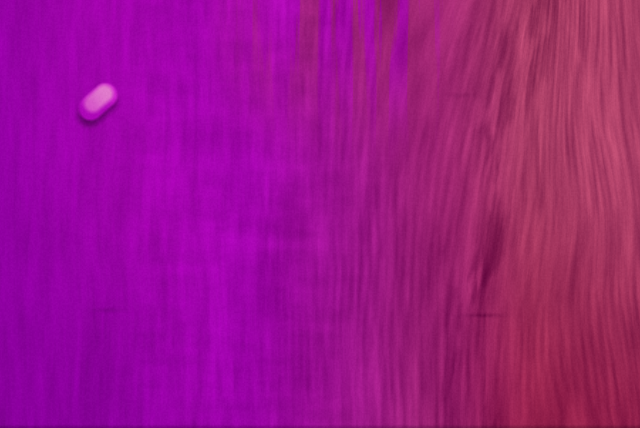
A Shadertoy shader for this texture:

```glsl
#define VIOLET vec3(0.63, 0.015, 0.67)
#define INDIGO vec3(0.535, 0.00, 0.61)
#define MAGENTA vec3(0.60, 0.07, 0.54)
#define PLUM vec3(0.60, 0.125, 0.43)
#define ROSE vec3(0.67, 0.245, 0.40)
#define WINE vec3(0.56, 0.11, 0.28)
#define GRAIN_DEPTH 0.20
#define MARK_DEPTH 0.70
#define PILL_CENTER vec2(0.230, 0.762)
#define PILL_ANGLE 0.72

float hash(vec2 p) {
    vec3 q = fract(vec3(p.xyx) * 0.1031);
    q += dot(q, q.yzx + 33.33);
    return fract((q.x + q.y) * q.z);
}

float noise(vec2 p) {
    vec2 i = floor(p), f = fract(p);
    f = f * f * (3.0 - 2.0 * f);
    return mix(mix(hash(i), hash(i + vec2(1, 0)), f.x),
               mix(hash(i + vec2(0, 1)), hash(i + vec2(1, 1)), f.x), f.y);
}

float fbm(vec2 p) {
    float sum = 0.0, amp = 0.5;
    for (int i = 0; i < 4; i++) {
        sum += amp * noise(p);
        p = p * 2.03 + 17.0;
        amp *= 0.5;
    }
    return sum / 0.9375;
}

float bell(float x, float width) {
    x /= width;
    return exp(-x * x);
}

float blob(vec2 p, vec2 center, vec2 radius) {
    vec2 d = (p - center) / radius;
    return exp(-dot(d, d));
}

float capsule(vec2 p, float halfLength, float radius) {
    p.x -= clamp(p.x, -halfLength, halfLength);
    return length(p) - radius;
}

// Coloured light spilling from violet on the left to rose on the right
vec3 lighting(vec2 uv, float streak) {
    float x = uv.x + 0.012 * (fbm(uv * vec2(22.0, 4.0)) - 0.5);
    vec3 left = mix(INDIGO, VIOLET, smoothstep(-0.12, 0.27, x + 0.14 * (uv.y - 0.5)));
    left = mix(left, INDIGO, 0.6 * smoothstep(0.55, 0.0, uv.y) * smoothstep(0.55, 0.1, x));
    vec3 right = mix(WINE, ROSE, smoothstep(-0.05, 0.75, uv.y + 0.5 * (x - 0.8)));
    vec3 col = mix(left, MAGENTA, smoothstep(0.37, 0.56, x));
    col = mix(col, PLUM, smoothstep(0.51, 0.70, x));
    col = mix(col, right, smoothstep(0.66, 0.85, x));
    // Saturated vertical bands hanging from the top edge
    float topFade = smoothstep(0.58, 0.98, uv.y);
    float band = smoothstep(0.30, 0.44, x) * smoothstep(0.74, 0.60, x);
    col = mix(col, mix(PLUM, ROSE, 0.45), 0.55 * band * topFade);
    float reach = streak + 0.14 * topFade - 0.9 * max(x - 0.55, 0.0);
    float violetBand = smoothstep(0.52, 0.66, reach);
    return mix(col, VIOLET * 1.04, 0.85 * violetBand * band * topFade);
}

// Fibres leaning and arching on the right half
float woodGrain(vec2 p) {
    float arch = smoothstep(0.75, 1.5, p.x);
    float lean = bell(p.x - 1.12, 0.22) * 0.13 * p.y * p.y;
    float bend = 0.12 * smoothstep(1.2, 1.5, p.x) * (p.y - 0.4);
    float wobble = 0.03 * (noise(p * vec2(5.0, 4.0)) - 0.5);
    vec2 q = vec2(p.x - lean + bend + wobble * (0.4 + arch), p.y);
    float coarse = fbm(q * vec2(24.0, 3.0)) - 0.5;
    float fine = fbm(q * vec2(72.0, 9.0) + 9.0) - 0.5;
    float ridges = sin(330.0 * q.x + 6.0 * noise(q * vec2(14.0, 5.0)));
    ridges *= noise(q * vec2(10.0, 6.0) + 40.0) * smoothstep(0.5, 0.85, p.x);
    return 0.65 * coarse + 0.85 * fine + 0.13 * ridges;
}

// Stains, cross ripples, dark flecks and a pale curved vein
float woodMarks(vec2 p) {
    float ripple = fbm(p * vec2(14.0, 38.0) + 3.0) - 0.5;
    float m = 0.15 * ripple * smoothstep(0.15, 0.4, p.x) * smoothstep(1.0, 0.7, p.x);
    m += 0.10 * blob(p, vec2(0.68, 0.43), vec2(0.11, 0.018));
    m += 0.07 * blob(p, vec2(0.52, 0.62), vec2(0.14, 0.025));
    m -= 0.08 * blob(p, vec2(0.68, 0.50), vec2(0.035, 0.08));
    m -= 0.10 * blob(p, vec2(0.25, 0.15), vec2(0.055, 0.30));
    m -= 0.08 * blob(p, vec2(0.70, 0.18), vec2(0.06, 0.16));
    // Broken dark flecks drifting right as they rise
    float drift = 1.10 + 0.14 * p.y * p.y + 0.05 * (noise(p * vec2(2.0, 7.0)) - 0.5);
    float flecks = smoothstep(0.48, 0.72, fbm((p - vec2(0.15 * p.y, 0.0)) * vec2(26.0, 7.0) + 21.0));
    m -= 0.26 * flecks * bell(p.x - drift, 0.08);
    m -= 0.09 * blob(p, vec2(1.155, 0.34), vec2(0.022, 0.13));
    m -= 0.20 * blob(p, vec2(1.135, 0.263), vec2(0.045, 0.005));
    m -= 0.14 * blob(p, vec2(0.255, 0.275), vec2(0.035, 0.006));
    m -= 0.10 * blob(p, vec2(1.08, 0.777), vec2(0.03, 0.006));
    m -= 0.07 * blob(p, vec2(1.43, 0.20), vec2(0.10, 0.05));
    float veinX = 1.31 + 0.24 * pow(max(1.0 - p.y, 0.0), 0.8);
    float vein = bell(p.x - veinX, 0.012) * smoothstep(0.3, 0.6, p.y);
    return m + 0.16 * vein * noise(p * vec2(70.0, 30.0));
}

vec3 addPill(vec3 col, vec2 p) {
    float c = cos(PILL_ANGLE), s = sin(PILL_ANGLE);
    vec2 q = mat2(c, -s, s, c) * (p - PILL_CENTER);
    float shadow = capsule(q + vec2(0.011, 0.010), 0.024, 0.024);
    col *= 1.0 - 0.4 * smoothstep(0.016, -0.012, shadow);
    float body = capsule(q, 0.023, 0.028);
    vec3 side = mix(vec3(0.68, 0.03, 0.72), vec3(0.80, 0.12, 0.80), smoothstep(-0.03, 0.03, q.x + q.y));
    col = mix(col, side, smoothstep(0.005, -0.005, body));
    float face = capsule(q - vec2(0.006, 0.005), 0.018, 0.020);
    vec3 faceColor = mix(vec3(0.83, 0.32, 0.78), vec3(0.88, 0.48, 0.80), smoothstep(-0.03, 0.03, q.x));
    return mix(col, faceColor, smoothstep(0.008, -0.008, face));
}

void mainImage(out vec4 fragColor, in vec2 fragCoord) {
    vec2 uv = fragCoord / iResolution.xy;
    vec2 p = vec2(uv.x * 1.5, uv.y);
    float streak = fbm(vec2(p.x * 38.0, p.y * 1.5) + 5.0);
    float contrast = GRAIN_DEPTH * mix(0.7, 1.3, smoothstep(0.2, 0.8, uv.x));
    float tone = 1.4 * contrast * woodGrain(p) + MARK_DEPTH * woodMarks(p);
    vec3 col = lighting(uv, streak) * (1.0 + tone);
    col.g += 0.20 * tone * smoothstep(0.15, 0.65, uv.x);
    col *= 1.0 - 0.2 * smoothstep(0.01, 0.0, uv.y);
    col = addPill(col, p);
    col += 0.025 * (noise(p * 300.0) - 0.5);
    fragColor = vec4(clamp(col, 0.0, 1.0), 1.0);
}
```
